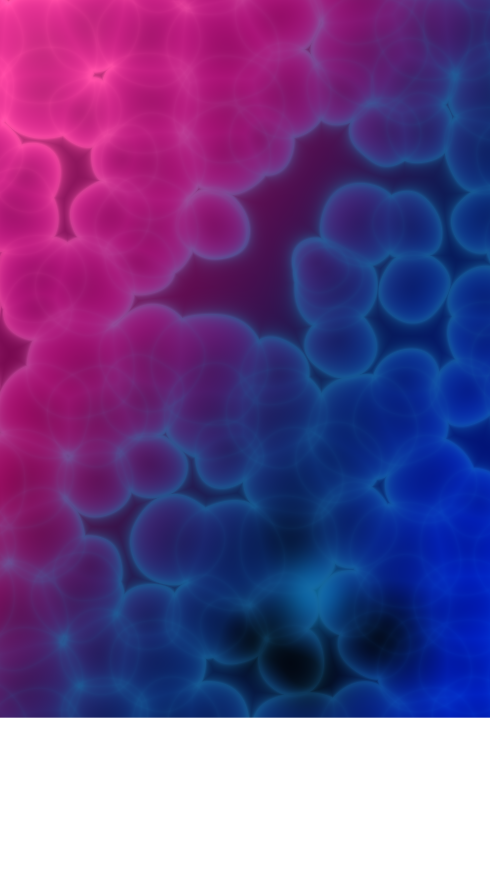
Give the GLSL for this background, as a Shadertoy shader.

```glsl
const float SPACING = 0.13;
const float MIN_ROOM = 0.07;
const float FOOT = 0.199;   // height share of the white band

vec2 hash2(vec2 p) {
    vec3 q = fract(p.xyx * vec3(0.1031, 0.1030, 0.0973));
    q += dot(q, q.yzx + 33.33);
    return fract((q.xx + q.yz) * q.zy);
}

float capsule(vec2 p, vec2 a, vec2 b, float radius) {
    vec2 ab = b - a;
    float h = clamp(dot(p - a, ab) / dot(ab, ab), 0.0, 1.0);
    return length(p - a - ab * h) - radius;
}

float spot(vec2 p, vec2 centre, float radius) {
    vec2 v = (p - centre) / radius;
    return exp(-dot(v, v));
}

// Distance to the open channels between the clusters
float channels(vec2 p) {
    float d = capsule(p, vec2(0.67, 0.31), vec2(0.57, 0.45), 0.055);
    d = min(d, capsule(p, vec2(0.57, 0.45), vec2(0.57, 0.66), 0.028));
    d = min(d, capsule(p, vec2(0.55, 0.53), vec2(0.37, 0.58), 0.026));
    d = min(d, capsule(p, vec2(0.13, 0.31), vec2(0.17, 0.36), 0.022));
    d = min(d, capsule(p, vec2(0.00, 0.69), vec2(0.03, 0.71), 0.025));
    d = min(d, capsule(p, vec2(0.39, 0.97), vec2(0.41, 0.99), 0.014));
    d = min(d, capsule(p, vec2(0.21, 1.06), vec2(0.29, 1.18), 0.010));
    d = min(d, capsule(p, vec2(0.78, 0.71), vec2(0.91, 0.65), 0.015));
    d = min(d, capsule(p, vec2(0.93, 0.88), vec2(0.99, 0.94), 0.015));
    d = min(d, capsule(p, vec2(0.65, 1.28), vec2(0.70, 1.37), 0.012));
    d = min(d, capsule(p, vec2(0.88, 0.34), vec2(0.93, 0.51), 0.010));
    d = min(d, capsule(p, vec2(0.43, 1.35), vec2(0.45, 1.38), 0.010));
    return d;
}

// Slide a centre out of the channels until a cell fits
vec2 makeRoom(vec2 c) {
    float gap = channels(c);
    if (gap > MIN_ROOM) return c;
    vec2 e = vec2(0.002, 0.0);
    vec2 slope = vec2(channels(c + e.xy), channels(c + e.yx)) - gap;
    return c + slope / (length(slope) + 1e-5) * (MIN_ROOM - gap);
}

// x: union distance, y: overlapping membranes, z: dark cores
vec3 cells(vec2 p) {
    vec2 id = floor(p / SPACING);
    vec3 field = vec3(1.0, 0.0, 0.0);
    for (int j = -2; j <= 2; j++) {
        for (int i = -2; i <= 2; i++) {
            vec2 cell = id + vec2(i, j);
            vec2 rnd = hash2(cell + 17.0);
            vec2 c = makeRoom((cell + 0.5 + 0.6 * (rnd - 0.5)) * SPACING);
            float r = min(0.082 + 0.034 * rnd.y, channels(c));
            if (r < 0.03) continue;
            float d = length(p - c) - r;
            field.x = min(field.x, d);
            field.y += exp(-abs(d) / 0.007) + 0.35 * exp(-abs(d) / 0.025);
            field.z = max(field.z, spot(p, c, r * 0.6));
        }
    }
    return field;
}

// Magenta to blue along the diagonal
vec3 bodyColour(vec2 p, float diagonal) {
    vec3 magenta = mix(vec3(0.66, 0.04, 0.45), vec3(0.62, 0.02, 0.35), smoothstep(0.6, 1.1, p.y));
    float vivid = smoothstep(0.6, 0.98, p.x) * smoothstep(0.2, 1.25, p.y);
    vec3 blue = mix(vec3(0.04, 0.14, 0.43), vec3(0.0, 0.09, 0.74), vivid);
    return mix(magenta, blue, smoothstep(0.55, 1.28, diagonal));
}

vec3 rimColour(vec2 p, float diagonal) {
    vec3 rim = mix(vec3(0.95, 0.30, 0.64), vec3(0.10, 0.43, 0.64), smoothstep(0.3, 1.05, diagonal));
    float vivid = smoothstep(0.65, 1.0, p.x) * smoothstep(0.6, 1.3, p.y);
    return mix(rim, vec3(0.03, 0.33, 0.90), vivid);
}

void mainImage(out vec4 fragColor, in vec2 fragCoord) {
    // Width units, measured down from the top
    vec2 p = vec2(fragCoord.x, iResolution.y - fragCoord.y) / iResolution.x;
    p.y *= 1.8286 * iResolution.x / iResolution.y;
    float diagonal = p.x + 0.64 * p.y;

    // Layered sines bend the outlines slightly
    vec2 bent = p + 0.004 * sin(p.yx * 31.0 + 2.0 * sin(p * 17.0));
    vec3 field = cells(bent);
    float inside = smoothstep(0.006, -0.006, field.x);
    float rim = field.x < 0.0 ? exp(field.x / 0.022) : exp(-field.x / 0.013);

    // Body, cores and shaded channels
    vec3 colour = bodyColour(p, diagonal);
    colour *= mix(0.70, 1.04 - 0.15 * field.z, inside);

    // Dark pools and the cyan light between them
    float pool = spot(p, vec2(0.78, 1.30), 0.09) + spot(p, vec2(0.53, 1.31), 0.08)
               + spot(p, vec2(0.63, 1.38), 0.07) + 0.5 * spot(p, vec2(0.59, 1.09), 0.08);
    colour *= 1.0 - 0.85 * min(pool, 1.0);
    colour += vec3(0.0, 0.26, 0.25) * spot(p, vec2(0.64, 1.21), 0.07);

    // Membranes and corner glow
    float glow = 0.55 * rim + 0.10 * min(field.y, 3.0) * inside;
    colour = mix(colour, rimColour(p, diagonal), min(glow, 0.85) * (1.0 - 0.4 * min(pool, 1.0)));
    colour += vec3(0.20, 0.12, 0.10) * spot(p, vec2(0.0, 0.08), 0.30);

    // White foot
    float height = fragCoord.y / iResolution.y;
    float edge = 0.75 / iResolution.y;
    colour = mix(vec3(1.0), colour, smoothstep(FOOT - edge, FOOT + edge, height));
    fragColor = vec4(clamp(colour, 0.0, 1.0), 1.0);
}
```
